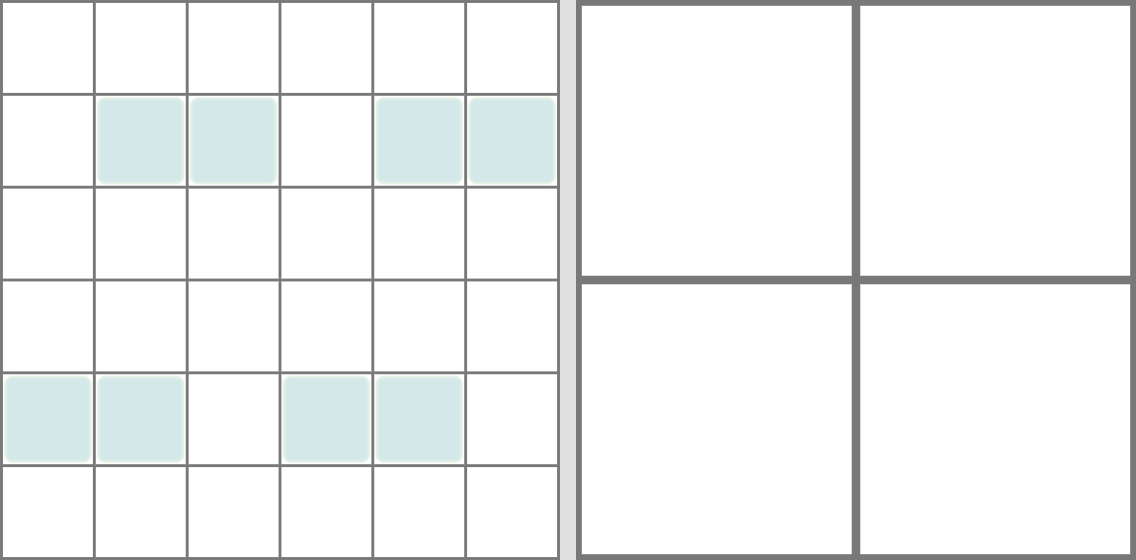
Left: the whole. Right: its middle third, enlarged.
Reproduce this pattern procedurally as a WebGL 2 fragment shader.

```glsl
#version 300 es
precision highp float;

uniform vec2 u_resolution;
out vec4 fragColor;

float roundedBox(vec2 p, float halfSize, float radius) {
    vec2 q = abs(p) - halfSize + radius;
    return length(max(q, 0.0)) + min(max(q.x, q.y), 0.0) - radius;
}

void main() {
    // Six cells, with the outer lines fully inside the canvas
    vec2 grid = (gl_FragCoord.xy / u_resolution - 0.0026) * 6.0314;
    float pixel = 6.0314 / min(u_resolution.x, u_resolution.y);
    vec2 cell = clamp(floor(grid), 0.0, 5.0);

    // Pairs of tiles on every third row, shifted one column per band
    float band = floor(cell.y / 3.0);
    bool tiledRow = mod(cell.y, 3.0) == 1.0;
    bool tiledColumn = mod(cell.x - band + 3.0, 3.0) < 2.0;

    vec3 color = vec3(1.0);
    if (tiledRow && tiledColumn) {
        // Rounded tile with a pale, soft rim
        float d = roundedBox(grid - cell - 0.5, 0.468, 0.09);
        vec3 rim = vec3(0.89, 0.94, 0.90);
        vec3 fill = vec3(0.828, 0.91, 0.914);
        vec3 tile = mix(fill, rim, smoothstep(-0.045, -0.008, d));
        float softness = max(pixel, 0.012);
        color = mix(color, tile, 1.0 - smoothstep(-softness, softness, d));
    }

    // Grid lines
    vec2 toLine = abs(grid - floor(grid + 0.5));
    float lineDistance = min(toLine.x, toLine.y) - 0.0155;
    float line = 1.0 - smoothstep(-0.6 * pixel, 0.6 * pixel, lineDistance);
    color = mix(color, vec3(0.47), line);

    fragColor = vec4(color, 1.0);
}
```
